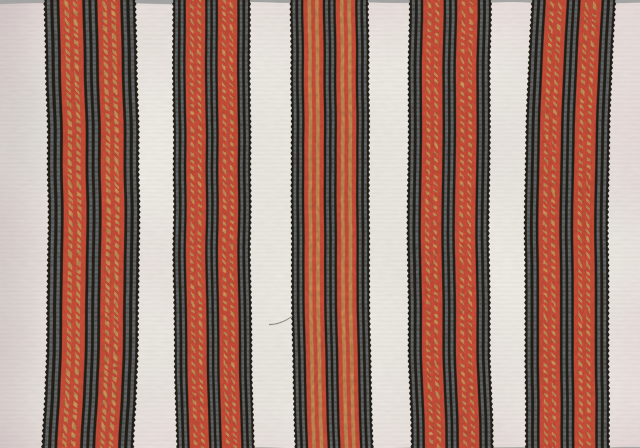
A Shadertoy shader for this pattern:

```glsl
// Handwoven cloth: five wavering vertical bands on a pale ribbed ground.
// Each band mirrors about its axis: dark borders and core with paired grey
// lines, and red stripes carrying gold twill. Noise adds wander and wear.

const int   BANDS       = 5;
const float FIRST_BAND  = 0.1465;   // lengths are fractions of canvas width
const float BAND_PITCH  = 0.1848;
const float RIBS        = 150.0;    // weft ribs per canvas width
const float TWILL       = 82.0;     // gold flecks per canvas width
const float CORE_EDGE   = 0.165;    // positions across a half band, 0 to 1
const float RED_EDGE    = 0.665;
const float GOLD_CENTRE = 0.415;
const float WANDER      = 0.0022;

// Per band: half width, drift of the axis at top and bottom, gold coverage.
const float HALF_WIDTH[BANDS]   = float[](0.0715, 0.0605, 0.0610, 0.0640, 0.0655);
const float TOP_DRIFT[BANDS]    = float[](-0.006, -0.001, -0.001, 0.002, 0.010);
const float BOTTOM_DRIFT[BANDS] = float[](-0.009, 0.005, 0.006, 0.005, 0.001);
const float GOLD_COVER[BANDS]   = float[](0.70, 0.50, 1.00, 0.45, 0.48);

const vec3 CREAM    = vec3(0.905, 0.895, 0.870);
const vec3 PINK     = vec3(0.880, 0.815, 0.820);
const vec3 RED      = vec3(0.745, 0.290, 0.215);
const vec3 GOLD     = vec3(0.710, 0.530, 0.315);
const vec3 DARK     = vec3(0.130, 0.115, 0.085);
const vec3 GREY     = vec3(0.385, 0.400, 0.410);
const vec3 BACKDROP = vec3(0.640, 0.645, 0.640);

vec2 gradientAt(vec2 cell) {
    vec3 h = fract(cell.xyx * vec3(0.1031, 0.1030, 0.0973));
    h += dot(h, h.yzx + 33.33);
    return 2.0 * fract((h.xx + h.yz) * h.zy) - 1.0;
}

float gradientNoise(vec2 p) {
    vec2 i = floor(p), f = fract(p);
    vec2 u = f * f * f * (f * (f * 6.0 - 15.0) + 10.0);
    vec2 e = vec2(0.0, 1.0);
    float low  = mix(dot(gradientAt(i), f), dot(gradientAt(i + e.yx), f - e.yx), u.x);
    float high = mix(dot(gradientAt(i + e.xy), f - e.xy), dot(gradientAt(i + e.yy), f - e.yy), u.x);
    return mix(low, high, u.y);
}

float line(float x, float centre, float halfWidth, float soft) {
    return 1.0 - smoothstep(halfWidth - soft, halfWidth + soft, abs(x - centre));
}

// Pale ground with pink stains toward the corners.
vec3 ground(vec2 p, vec2 uv) {
    vec2 q = abs(uv - 0.5) * 2.0;
    float stain = 0.55 * dot(q * q, q * q) * 0.8 + 0.5 * gradientNoise(p * 5.0);
    vec3 col = mix(CREAM, PINK, clamp(stain, 0.0, 0.85));
    return col * (1.0 - 0.07 * smoothstep(0.12, 0.0, uv.x));
}

// Colours inside a band; s runs from -1 to 1 across it.
vec3 bandColour(float s, vec2 p, int band, float soft) {
    float a = abs(s);
    float halfWidth = HALF_WIDTH[band];
    float fleck = gradientNoise(p * vec2(190.0, 110.0));

    // Gold: two lines per red stripe, broken into slanted flecks.
    float across = (a - GOLD_CENTRE) * halfWidth;
    float goldLine = line(abs(a - GOLD_CENTRE), 0.095, 0.046, soft);
    float phase = p.y * TWILL + across * 75.0 * sign(s) + 0.9 * gradientNoise(p * 34.0);
    float twill = 0.5 + 0.5 * sin(6.2832 * phase) + 0.5 * fleck;
    float cover = GOLD_COVER[band];
    float gold = goldLine * mix(smoothstep(0.95 - cover, 1.25 - cover, twill), 0.9, step(0.9, cover));
    vec3 red = RED * (1.0 + 0.10 * fleck);
    vec3 col = mix(red, GOLD * (1.0 + 0.2 * fleck), gold);

    // Dark border and core, each with two broken grey lines.
    float dark = max(line(a, 0.0, CORE_EDGE, soft), smoothstep(RED_EDGE - soft, RED_EDGE + soft, a));
    float grey = line(a, 0.068, 0.036, soft);
    grey = max(grey, line(abs(a - 0.832), 0.071, 0.036, soft));
    grey *= 0.87 + 0.13 * sin(6.2832 * RIBS * p.y) + 0.3 * fleck;
    return mix(col, mix(DARK, GREY, clamp(grey, 0.0, 1.0)), dark);
}

void mainImage(out vec4 fragColor, in vec2 fragCoord) {
    vec2 uv = fragCoord / iResolution.xy;
    vec2 p = fragCoord / iResolution.x;
    float pixel = 1.0 / iResolution.x;

    // Nearest band and its drifting axis.
    int band = int(clamp(floor((p.x - FIRST_BAND) / BAND_PITCH + 0.5), 0.0, float(BANDS - 1)));
    float t = 2.0 * uv.y - 1.0;
    float drift = t * t * (t > 0.0 ? TOP_DRIFT[band] : BOTTOM_DRIFT[band]);
    float wander = WANDER * gradientNoise(vec2(float(band) * 7.3 + 0.4, p.y * 11.0));
    float axis = FIRST_BAND + BAND_PITCH * float(band) + drift + wander;
    float s = (p.x - axis) / HALF_WIDTH[band];
    float soft = max(0.018, 0.8 * pixel / HALF_WIDTH[band]);

    // Ground, its uneven ends, then the band with a toothed edge.
    vec3 col = ground(p, uv);
    float ends = 0.004 + 0.007 * gradientNoise(vec2(p.x * 9.0, step(0.5, uv.y) * 5.0 + 0.3));
    float inset = min(uv.y + 0.004, 1.0 - uv.y - 0.003);
    col = mix(BACKDROP, col, smoothstep(ends - pixel, ends + pixel, inset));
    float teeth = 1.0 + 0.014 * sin(6.2832 * RIBS * 0.8 * p.y);
    float inside = line(s, 0.0, teeth, soft);
    col = mix(col, bandColour(s, p, band, soft), inside);

    // Loose thread beside the middle band.
    float along = (p.x - 0.421) / 0.037;
    float thread = line(p.y, 0.193 + 0.014 * along * along, 0.0006, pixel);
    thread *= step(0.0, along) * step(along, 1.0);
    col = mix(col, DARK, 0.6 * thread);

    // Woven ribs and uneven fading.
    float weave = 0.010 * sin(6.2832 * RIBS * p.y) + 0.022 * gradientNoise(p * vec2(70.0, 210.0));
    float fading = 0.035 * gradientNoise(p * 6.0 + 17.0);
    fragColor = vec4(clamp(col * (1.0 + weave + fading), 0.0, 1.0), 1.0);
}
```
